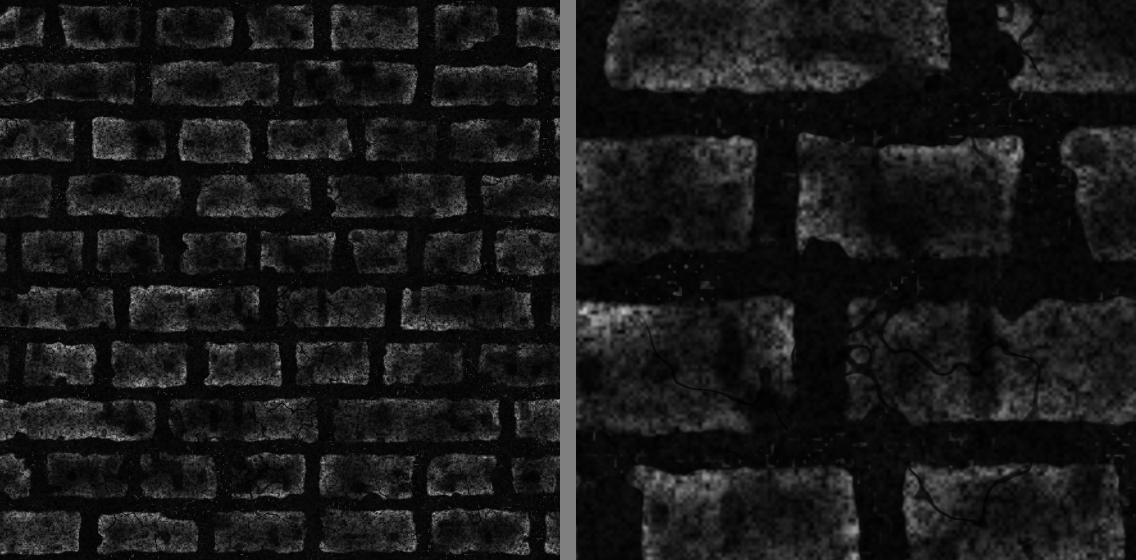
Left, the full canvas; right, a detail of the centre.
Reproduce this texture map procedurally as a Shadertoy shader.

```glsl
// Dark, worn brick wall that tiles: ten courses, each with its own brick count and shift.
// Each brick is a rounded box with a noise-bitten edge, a pale rim and a sooty core;
// periodic value noise adds blotches, cracks, grain and specks in the mortar.

#define ROWS 10
#define JITTER 0.22         // shift of upright joints, in brick lengths
#define GAP_X 0.0125        // half width of upright joints
#define HALF_HEIGHT 0.039   // half height of a brick
#define CORNER 0.008        // corner radius
#define RAGGED 0.013        // depth of edge wear
#define RIM_WIDTH 0.015     // falloff of the pale rim
#define RIM_TONE 0.235
#define CORE_TONE 0.068
#define MORTAR_TONE 0.030
#define GRAIN 1.25          // strength of the fine grain

const float BRICKS[ROWS] = float[](6., 4., 6., 4., 7., 4., 6., 3., 6., 5.);
const float SHIFT[ROWS] = float[](.084, .238, .136, .091, .028, .214, .015, .259, .071, .177);

float hash(vec2 p) {
    vec3 q = fract(p.xyx * vec3(0.1031, 0.1030, 0.0973));
    q += dot(q, q.yzx + 33.33);
    return fract((q.x + q.y) * q.z);
}

// Value noise with freq cells across the canvas, wrapping at its edges
float noise(vec2 uv, vec2 freq) {
    vec2 p = uv * freq, c = floor(p), f = fract(p);
    f = f * f * (3.0 - 2.0 * f);
    vec2 a = mod(c, freq), b = mod(c + 1.0, freq), seed = freq.yx * 1.7;
    return mix(mix(hash(a + seed), hash(vec2(b.x, a.y) + seed), f.x),
               mix(hash(vec2(a.x, b.y) + seed), hash(b + seed), f.x), f.y);
}

float fbm(vec2 uv, float freq) {
    float sum = 0.0, amp = 0.5333;
    for (int i = 0; i < 4; i++) {
        sum += amp * noise(uv, vec2(freq));
        freq *= 2.0;
        amp *= 0.5;
    }
    return sum;
}

// Position of upright joint i in a course, in brick lengths
float joint(float i, float count, float row) {
    return i + JITTER * (hash(vec2(mod(i, count) + 3.0, row * 7.0 + 11.0)) - 0.5);
}

// Depth inside the nearest brick (negative in mortar); id receives its cell
float brickDepth(vec2 uv, out vec2 id) {
    float y = fract(1.0 - uv.y) * float(ROWS);
    int row = min(int(y), ROWS - 1);
    float r = float(row), count = BRICKS[row];
    float u = (uv.x - SHIFT[row]) * count, i = floor(u);
    if (u < joint(i, count, r)) i -= 1.0;
    else if (u >= joint(i + 1.0, count, r)) i += 1.0;
    float left = joint(i, count, r), right = joint(i + 1.0, count, r);
    id = vec2(mod(i, count), r);

    vec2 p = vec2((u - 0.5 * (left + right)) / count, (y - r - 0.5) / float(ROWS));
    vec2 size = vec2(0.5 * (right - left) / count - GAP_X, HALF_HEIGHT);
    size -= 0.003 * vec2(hash(id + 41.0), hash(id + 67.0));
    vec2 q = abs(p) - size + CORNER;
    return CORNER - length(max(q, 0.0)) - min(max(q.x, q.y), 0.0);
}

void mainImage(out vec4 fragColor, in vec2 fragCoord) {
    vec2 uv = fragCoord / iResolution.xy;
    float soft = max(1.0 / iResolution.y, 0.0014);

    // Brick outline: gentle wobble, ragged edge and a few larger chips
    vec2 wobble = vec2(noise(uv, vec2(15.0)), noise(uv, vec2(17.0))) - 0.5;
    vec2 id;
    float depth = brickDepth(uv + 0.007 * wobble, id);
    depth += RAGGED * (fbm(uv, 38.0) - 0.5);
    depth -= 0.012 * smoothstep(0.72, 0.95, noise(uv, vec2(27.0)));
    float brick = smoothstep(-soft, soft, depth);

    // Fine grain, shared by bricks and mortar
    float grain = 0.5 * noise(uv, vec2(241.0)) + 0.5 * noise(uv, vec2(437.0));
    float grit = max(1.0 + GRAIN * (grain - 0.5) * 1.6, 0.0);

    // Brick face: pale rim, dark core, soot blotches
    float rim = exp(-max(depth, 0.0) / RIM_WIDTH);
    float blotch = smoothstep(0.25, 0.75, fbm(uv + 0.37, 19.0));
    float streak = noise(uv, vec2(60.0, 190.0));
    float face = CORE_TONE + RIM_TONE * rim * mix(0.65, 1.15, hash(id + 19.0));
    face *= mix(0.42, 1.5, blotch) * mix(0.8, 1.2, streak);
    face *= 1.0 - 0.65 * smoothstep(0.66, 0.85, noise(uv, vec2(47.0)));

    // Thin cracks in scattered patches, and a dark lip at the edge
    float vein = abs(fbm(uv + 0.13, 13.0) - 0.5);
    float crack = (1.0 - smoothstep(0.004, 0.015, vein)) * smoothstep(0.5, 0.7, noise(uv, vec2(9.0)));
    face *= 1.0 - 0.7 * crack;
    face *= mix(0.6, 1.0, smoothstep(0.0, 0.004, depth));

    // Mortar: near black with sparse pale specks
    float speck = smoothstep(0.72, 0.95, noise(uv, vec2(311.0)));
    speck *= smoothstep(0.35, 0.75, fbm(uv, 23.0));
    float mortar = MORTAR_TONE * mix(0.7, 1.3, noise(uv, vec2(31.0))) + 0.14 * speck;

    float tone = mix(mortar, face, brick) * grit;
    fragColor = vec4(vec3(clamp(tone, 0.0, 1.0)), 1.0);
}
```
